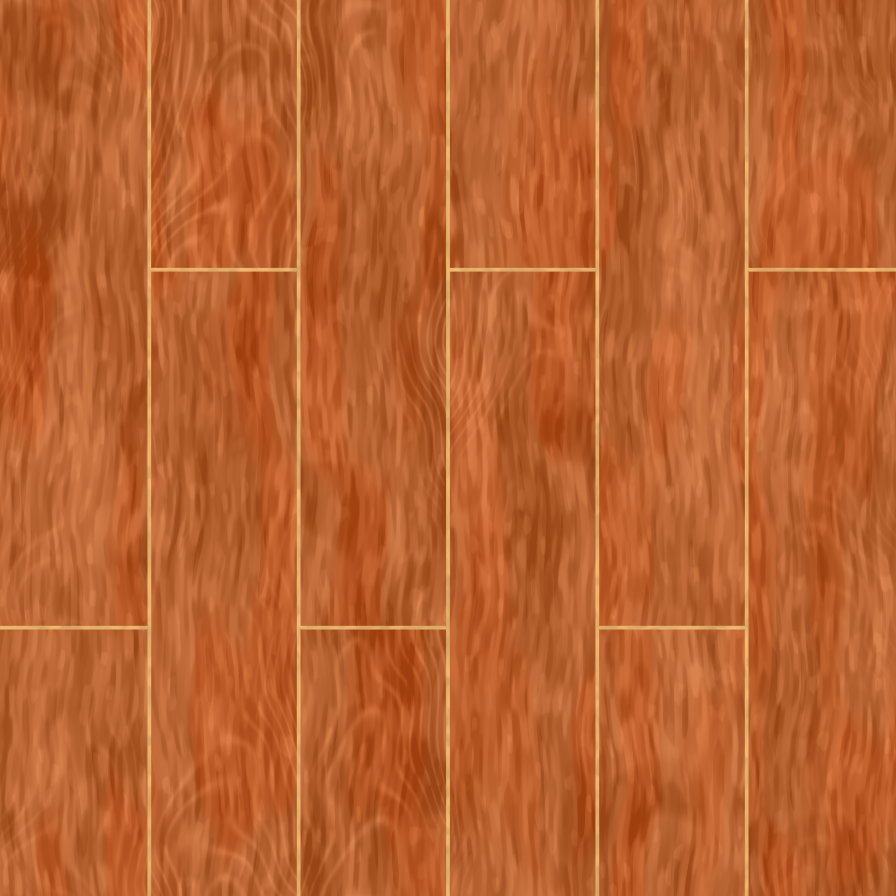
Reproduce this texture procedurally as a Shadertoy shader.

```glsl
#define COLUMNS 6.0
#define JOINT_LOW 0.2995
#define JOINT_HIGH 0.699
#define SEAM_WIDTH 0.0042
#define FIBRES vec2(190.0, 30.0)
#define RING_SPREAD vec2(16.0, 14.0)
#define DARK_WOOD vec3(0.645, 0.315, 0.125)
#define LIGHT_WOOD vec3(0.800, 0.465, 0.265)
#define RED_TINT vec3(0.025, -0.025, -0.030)
#define SEAM_COLOUR vec3(0.90, 0.71, 0.44)

vec2 hash22(vec2 p) {
    vec3 q = fract(p.xyx * vec3(0.1031, 0.1030, 0.0973));
    q += dot(q, q.yzx + 33.33);
    return fract((q.xx + q.yz) * q.zy);
}

// Soft cellular noise: random cell shades blended by distance, 0 to 1
float cells(vec2 p) {
    vec2 base = floor(p);
    float total = 0.0, weights = 0.0;
    for (int j = -1; j <= 1; j++)
        for (int i = -1; i <= 1; i++) {
            vec2 cell = base + vec2(i, j);
            vec2 random = hash22(cell + 50.0);
            vec2 offset = cell + 0.2 + 0.6 * random - p;
            float weight = exp(-6.0 * dot(offset, offset));
            total += weight * hash22(cell + 91.7).x;
            weights += weight;
        }
    return total / weights;
}

// Thin pale arches of growth rings, across in -0.5 to 0.5
float growthRings(float across, float along, float column) {
    float bend = across + 0.12 * sin(along * 11.0 + column * 2.3)
                        + 0.04 * sin(along * 37.0 + column);
    float wobble = 0.5 * sin(along * 19.0 + across * 5.0)
                 + 0.25 * sin(along * 53.0 - across * 9.0 + column);
    float phase = RING_SPREAD.x * bend * bend + RING_SPREAD.y * along + wobble;
    return pow(0.5 + 0.5 * sin(6.28318 * phase), 4.0);
}

vec3 wood(vec2 uv, float column, float along) {
    float across = fract(uv.x * COLUMNS) - 0.5;
    // Each plank samples its own region of the grain
    vec2 grain = vec2(uv.x + column * 1.37, along + column * 2.61);
    grain.x += 0.004 * sin(along * 17.0 + column * 4.0)
             + 0.002 * sin(along * 41.0 + uv.x * 30.0);

    float broad = cells(grain * vec2(18.0, 4.0));
    float streak = cells(grain * vec2(60.0, 7.0) + 13.0);
    float fibre = cells(grain * FIBRES + 29.0);
    float plankTone = sin(column * 1.2 + 2.6);
    float tone = 0.52 + 0.07 * plankTone + 0.55 * (broad - 0.5)
               + 0.45 * (streak - 0.5) + 0.80 * (fibre - 0.5);

    // Ring figure fades in and out along the plank
    float figure = smoothstep(0.4, 0.75, cells(grain * vec2(11.0, 3.5) + 7.0));
    figure *= 0.65 - 0.35 * plankTone;
    tone += 0.5 * figure * (growthRings(across, along, column) - 0.35);

    // Dark pores, smudges and pale flecks
    float pore = smoothstep(0.68, 0.9, cells(grain * vec2(150.0, 16.0) + 61.0));
    float smudge = smoothstep(0.7, 0.95, cells(grain * vec2(15.0, 10.0) + 83.0));
    float fleck = smoothstep(0.74, 0.95, cells(grain * vec2(130.0, 45.0) + 37.0));
    tone += 0.3 * fleck - 0.35 * pore - 0.4 * smudge;

    float redness = smoothstep(0.45, 0.85, cells(grain * vec2(24.0, 5.0) + 47.0));
    return mix(DARK_WOOD, LIGHT_WOOD, clamp(tone, -0.3, 1.3)) + RED_TINT * redness;
}

void mainImage(out vec4 fragColor, in vec2 fragCoord) {
    vec2 uv = fragCoord / iResolution.xy;
    float pixel = 1.0 / min(iResolution.x, iResolution.y);

    // Plank layout: one end joint per column, alternating in height
    float column = floor(uv.x * COLUMNS);
    float joint = mod(column, 2.0) < 0.5 ? JOINT_LOW : JOINT_HIGH;
    float along = fract(uv.y - joint);
    vec3 colour = wood(uv, column, along);

    // Seams between neighbouring columns and at plank ends
    float nearestSide = clamp(round(uv.x * COLUMNS), 1.0, COLUMNS - 1.0) / COLUMNS;
    float seamDistance = min(abs(uv.x - nearestSide), abs(uv.y - joint));
    float halfWidth = 0.5 * SEAM_WIDTH;
    float seam = 1.0 - smoothstep(halfWidth - 0.6 * pixel, halfWidth + 0.6 * pixel, seamDistance);
    float seamWear = 0.85 + 0.15 * cells(uv * 90.0);
    colour = mix(colour, SEAM_COLOUR * (0.08 + seamWear), 0.92 * seam);

    fragColor = vec4(clamp(colour, 0.0, 1.0), 1.0);
}
```
